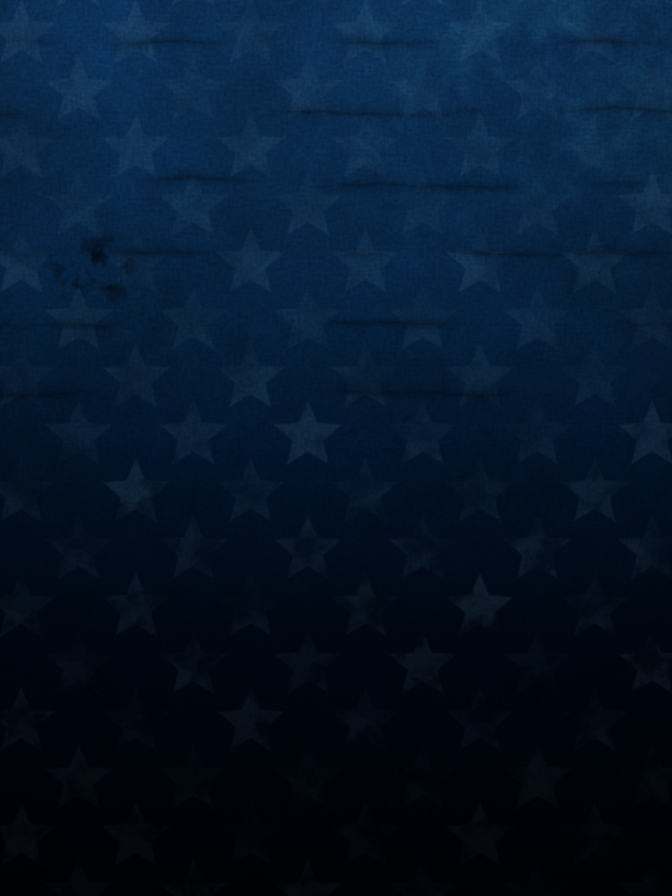
Give the GLSL for this pattern, as a Shadertoy shader.

```glsl
// Staggered rows of worn, faded stars on dark blue cloth that sinks into black
const float PERIOD = 0.1707;               // star spacing, in canvas widths
const vec2 ANCHOR = vec2(0.0315, 1.2825);  // centre of the upper left star
const float STAR_RADIUS = 0.31;            // in periods
const float STAR_INNER = 0.45;             // inner to outer radius

vec2 hash2(vec2 p) {
    vec3 q = fract(p.xyx * vec3(0.1031, 0.1030, 0.0973));
    q += dot(q, q.yzx + 33.33);
    return fract((q.xx + q.yz) * q.zy);
}

float cornerSlope(vec2 corner, vec2 offset) {
    float angle = 6.28319 * hash2(corner).x;
    return dot(vec2(cos(angle), sin(angle)), offset);
}

float gradientNoise(vec2 p) {
    vec2 i = floor(p), f = p - i, e = vec2(1, 0);
    vec2 u = f * f * f * (f * (f * 6.0 - 15.0) + 10.0);
    float low = mix(cornerSlope(i, f), cornerSlope(i + e, f - e), u.x);
    float high = mix(cornerSlope(i + e.yx, f - e.yx), cornerSlope(i + 1.0, f - 1.0), u.x);
    return 1.4 * mix(low, high, u.y);
}

float fbm(vec2 p) {
    float sum = 0.0, gain = 0.5;
    for (int i = 0; i < 5; i++) {
        sum += gain * gradientNoise(p);
        p = mat2(1.6, 1.2, -1.2, 1.6) * p + 7.3;
        gain *= 0.55;
    }
    return sum;
}

// Signed distance to a five-pointed star with one tip up
float starDistance(vec2 p, float radius, float inner) {
    float sector = 6.28319 / 5.0;
    float angle = abs(mod(atan(p.x, p.y) + 0.5 * sector, sector) - 0.5 * sector);
    vec2 q = length(p) * vec2(sin(angle), cos(angle)) - vec2(0, radius);
    vec2 edge = radius * (inner * vec2(sin(0.5 * sector), cos(0.5 * sector)) - vec2(0, 1));
    vec2 nearest = q - edge * clamp(dot(q, edge) / dot(edge, edge), 0.0, 1.0);
    return length(nearest) * sign(q.y * edge.x - q.x * edge.y);
}

// Ink left on one star: random strength, sometimes rubbed off past a slanted fold
float starInk(vec2 local, vec2 id, float rough) {
    vec2 rnd = hash2(id + 51.0), fold = hash2(id + 93.0);
    float angle = 0.5 + 1.6 * fold.x;
    float side = dot(local, vec2(cos(angle), sin(angle))) + 0.12 * (fold.y - 0.5) + 0.1 * rough;
    float rubbed = step(0.55, rnd.y) * smoothstep(-0.015, 0.025, side);
    return mix(0.45, 1.0, rnd.x) * (1.0 - 0.5 * rubbed);
}

// Two interleaved square lattices make the staggered rows
float starLayer(vec2 p, float rough, float pixel) {
    float ink = 0.0;
    for (int i = 0; i < 2; i++) {
        vec2 q = (p - ANCHOR) / PERIOD + 0.5 * float(i);
        vec2 id = floor(q + 0.5), local = q - id;
        float d = starDistance(local, STAR_RADIUS, STAR_INNER) + 0.012 * rough;
        float blur = pixel / PERIOD + 0.004;
        ink += smoothstep(blur, -blur, d) * starInk(local, id + 37.0 * float(i), rough);
    }
    return ink;
}

vec3 clothColour(float depth) {
    vec3 c = mix(vec3(0.045, 0.185, 0.335), vec3(0.030, 0.145, 0.270), smoothstep(0.0, 0.30, depth));
    c = mix(c, vec3(0.006, 0.070, 0.150), smoothstep(0.22, 0.58, depth));
    c = mix(c, vec3(0.000, 0.020, 0.058), smoothstep(0.48, 0.77, depth));
    return mix(c, vec3(0.000, 0.006, 0.022), smoothstep(0.72, 1.0, depth));
}

// Thin wandering horizontal wrinkle, broken by noise
float wrinkle(vec2 p, float height, float seed) {
    float wander = 0.016 * fbm(vec2(p.x * 5.0, seed));
    float broken = smoothstep(-0.15, 0.4, gradientNoise(vec2(p.x * 6.0, seed + 9.0)));
    return broken * exp(-abs(p.y - height - wander) / 0.005);
}

float darkStain(vec2 p, vec2 centre, float rough) {
    float reach = length((p - centre) * vec2(1.0, 1.2));
    return smoothstep(0.095, 0.015, reach) * smoothstep(-0.1, 0.3, rough);
}

void mainImage(out vec4 fragColor, in vec2 fragCoord) {
    vec2 p = fragCoord / iResolution.x;
    float depth = 1.0 - fragCoord.y / iResolution.y;
    float broad = fbm(p * 4.0), rough = fbm(p * 24.0 + 11.0);
    float threads = gradientNoise(p * vec2(230.0, 60.0)) + gradientNoise(p * vec2(60.0, 230.0));
    float grain = gradientNoise(p * 190.0);

    // Cloth with mottling and a teal bloom at the upper right
    vec3 colour = clothColour(depth + 0.04 * broad);
    float bloom = smoothstep(0.4, 0.9, p.x) * smoothstep(0.32, 0.05, depth);
    colour += vec3(0.025, 0.05, 0.025) * bloom * smoothstep(-0.15, 0.5, broad + 0.5 * rough);
    colour *= 1.0 + 0.28 * broad + 0.12 * rough;

    // Stars, patchier toward the bottom
    float patchy = smoothstep(-0.35, 0.25, rough + 0.5 * broad);
    float ink = starLayer(p, rough, 1.0 / iResolution.x);
    ink *= mix(1.0, patchy, mix(0.4, 0.9, smoothstep(0.3, 0.75, depth)));
    ink *= mix(0.16, 0.07, smoothstep(0.55, 0.95, depth));
    colour = mix(colour, vec3(0.34, 0.50, 0.58), ink);

    // Wrinkles, stain, weave and edge shading
    float wear = 0.0;
    for (int i = 0; i < 6; i++) {
        float k = float(i);
        wear += wrinkle(p, 1.27 - 0.105 * k, 3.7 * k + 1.0);
    }
    colour *= 1.0 - 0.32 * min(wear, 1.0);
    colour *= 1.0 - 0.65 * darkStain(p, vec2(0.14, 0.93), rough);
    colour *= 1.0 + 0.07 * threads + 0.10 * grain;
    colour *= 1.0 - 0.9 * pow(abs(p.x - 0.5), 3.0);
    fragColor = vec4(max(colour, 0.0), 1.0);
}
```
